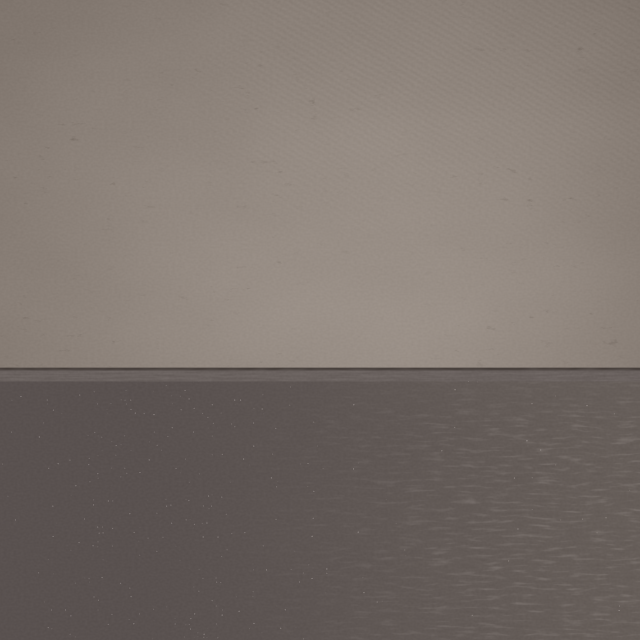
A WebGL 2 fragment shader for this texture:

```glsl
#version 300 es
precision highp float;
// Softly lit plaster wall above a dark, brushed floor, parted by a thin ledge.

uniform vec2 u_resolution;
out vec4 fragColor;

// Layout, in canvas units from the lower left
const float WALL_BASE = 0.4255;
const float GROOVE_BASE = 0.4205;
const float LEDGE_BASE = 0.4040;
const vec2 GLOW_CENTER = vec2(0.62, 0.55);
const vec2 GLOW_FALLOFF_LEFT = vec2(1.25, 1.6);
const vec2 GLOW_FALLOFF_RIGHT = vec2(1.9, 1.6);

// Colours
const vec3 WALL_SHADE = vec3(0.445, 0.405, 0.375);
const vec3 WALL_LIT = vec3(0.603, 0.563, 0.530);
const vec3 GROOVE = vec3(0.285, 0.255, 0.240);
const vec3 LEDGE = vec3(0.415, 0.383, 0.372);
const vec3 FLOOR_DARK = vec3(0.350, 0.319, 0.312);
const vec3 FLOOR_LIT = vec3(0.402, 0.370, 0.352);

// Surface detail
const float GRAIN = 0.014;
const float WEAVE = 0.006;
const float SCRATCH = 0.050;
const float BRUSH = 0.085;
const float SPECK = 0.13;
const float SPECK_CELLS = 140.0;

float hash(vec2 p) {
    vec3 q = fract(vec3(p.xyx) * 0.1031);
    q += dot(q, q.yzx + 33.33);
    return fract((q.x + q.y) * q.z);
}

vec2 gradient(vec2 cell) {
    float a = 6.2832 * hash(cell);
    return vec2(cos(a), sin(a));
}

float gradientNoise(vec2 p) {
    vec2 i = floor(p), f = p - i;
    vec2 u = f * f * f * (f * (f * 6.0 - 15.0) + 10.0);
    vec2 e = vec2(1.0, 0.0);
    float low = mix(dot(gradient(i), f), dot(gradient(i + e.xy), f - e.xy), u.x);
    float high = mix(dot(gradient(i + e.yx), f - e.yx), dot(gradient(i + e.xx), f - e.xx), u.x);
    return mix(low, high, u.y);
}

float fbm(vec2 p) {
    float sum = 0.0, amp = 0.6;
    for (int i = 0; i < 4; i++) {
        sum += amp * gradientNoise(p);
        p = p * 2.03 + 17.3;
        amp *= 0.5;
    }
    return sum;
}

// Fine fibre texture shared by all surfaces
float grain(vec2 p) {
    return gradientNoise(p * vec2(190.0, 260.0)) + 0.5 * gradientNoise(p * 330.0 + 40.0);
}

vec3 wallColor(vec2 p) {
    vec2 falloff = p.x < GLOW_CENTER.x ? GLOW_FALLOFF_LEFT : GLOW_FALLOFF_RIGHT;
    vec2 d = (p - GLOW_CENTER) * falloff;
    vec3 color = mix(WALL_SHADE, WALL_LIT, exp(-dot(d, d)));
    color += 0.020 * fbm(p * vec2(4.0, 7.0)) + GRAIN * grain(p);

    // Diagonal weave, strongest near the top
    float weave = sin(6.2832 * (p.x * 55.0 + p.y * 95.0) + 3.0 * fbm(p * 9.0));
    color += WEAVE * weave * smoothstep(0.5, 0.9, p.y) * smoothstep(0.2, 0.5, p.x);

    // Short worn scratches gathered in loose patches
    float patches = smoothstep(-0.10, 0.30, fbm(p * vec2(4.0, 9.0) + 5.0));
    float marks = smoothstep(0.22, 0.55, fbm(p * vec2(38.0, 85.0) + 11.0));
    return color - SCRATCH * marks * (0.3 + patches);
}

vec3 floorColor(vec2 p) {
    float sheen = smoothstep(0.15, 1.05, p.x + 0.10 * fbm(p * 4.0));
    vec3 color = mix(FLOOR_DARK, FLOOR_LIT, sheen) + GRAIN * grain(p);

    // Horizontal brushed streaks growing toward the right
    vec2 bent = p + vec2(0.0, 0.004 * gradientNoise(p * vec2(14.0, 20.0)));
    float streaks = gradientNoise(bent * vec2(24.0, 170.0))
                  + 0.6 * gradientNoise(bent * vec2(55.0, 260.0) + 9.0);
    float depth = smoothstep(LEDGE_BASE, 0.32, p.y);
    color += BRUSH * (max(streaks - 0.12, 0.0) + 0.2 * streaks)
           * smoothstep(0.25, 0.95, p.x) * (0.4 + 0.6 * depth);

    // Pale dust specks on the left half
    vec2 cell = floor(p * SPECK_CELLS);
    vec2 center = 0.25 + 0.5 * vec2(hash(cell + 3.1), hash(cell + 71.7));
    float dist = length(fract(p * SPECK_CELLS) - center);
    float density = 0.09 * smoothstep(0.0, 0.15, p.x) * (1.0 - smoothstep(0.25, 0.6, p.x)) + 0.012;
    float present = step(1.0 - density, hash(cell + 19.0));
    return color + SPECK * present * hash(cell + 47.0) * (1.0 - smoothstep(0.08, 0.24, dist));
}

vec3 ledgeColor(vec2 p) {
    float fibres = gradientNoise(p * vec2(18.0, 280.0)) + 0.5 * gradientNoise(p * vec2(60.0, 330.0));
    return LEDGE + 0.030 * fibres + GRAIN * grain(p);
}

void main() {
    vec2 p = gl_FragCoord.xy / u_resolution;
    float edge = 0.7 / u_resolution.y + 0.0004;

    // Stack the bands from the floor up
    vec3 color = floorColor(p);
    color = mix(color, ledgeColor(p), smoothstep(-edge, edge, p.y - LEDGE_BASE));
    vec3 groove = GROOVE + 0.05 * gradientNoise(p * vec2(45.0, 200.0));
    color = mix(color, groove, smoothstep(-0.0025, 0.0025, p.y - GROOVE_BASE - 0.001));
    color = mix(color, wallColor(p), smoothstep(-edge, edge, p.y - WALL_BASE));
    fragColor = vec4(clamp(color, 0.0, 1.0), 1.0);
}
```
